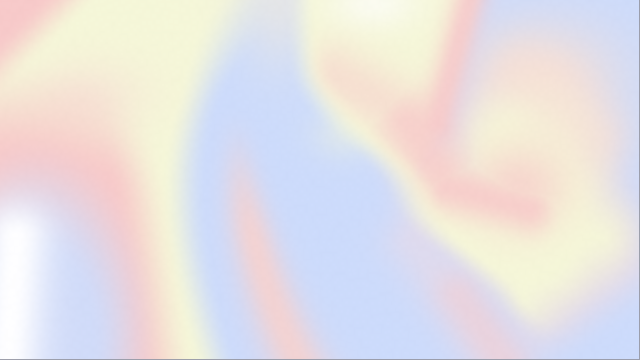
A Shadertoy shader for this background:

```glsl
const vec3 BLUE = vec3(0.80, 0.858, 0.985);
const vec3 YELLOW = vec3(0.960, 0.966, 0.848);
const vec3 PINK = vec3(0.968, 0.79, 0.79);
const vec3 PEACH = vec3(0.965, 0.878, 0.835);
const vec3 LAVENDER = vec3(0.905, 0.855, 0.91);
const vec3 WHITE = vec3(0.995, 0.995, 1.0);
const vec3 MIST = vec3(0.90, 0.90, 0.90);
const vec3 RIM = vec3(0.60, 0.61, 0.66);

// Coverage of the side where d is negative, blurred by softness
float inside(float d, float softness) {
    return 1.0 - smoothstep(-softness, softness, d);
}

float segmentDistance(vec2 p, vec2 a, vec2 b) {
    vec2 ab = b - a;
    return length(p - a - ab * clamp(dot(p - a, ab) / dot(ab, ab), 0.0, 1.0));
}

// Gaussian brush stroke
float stroke(vec2 p, vec2 a, vec2 b, float width) {
    float d = segmentDistance(p, a, b) / width;
    return exp(-d * d);
}

// Gaussian elliptical spot
float glow(vec2 p, vec2 center, vec2 radius) {
    vec2 q = (p - center) / radius;
    return exp(-dot(q, q));
}

float smoothUnion(float a, float b, float k) {
    float h = max(k - abs(a - b), 0.0) / k;
    return min(a, b) - 0.25 * k * h * h;
}

// Smooth version of max(t, 0)
float softRamp(float t, float k) {
    return 0.5 * (t + sqrt(t * t + k));
}

vec2 hash2(vec2 cell) {
    vec2 q = vec2(dot(cell, vec2(127.1, 311.7)), dot(cell, vec2(269.5, 183.3)));
    return fract(sin(q) * 43758.5);
}

// Square-metric distance to the nearest scattered point
float cellular(vec2 p) {
    float nearest = 2.0;
    for (int k = 0; k < 9; k++) {
        vec2 cell = floor(p) + vec2(k % 3 - 1, k / 3 - 1);
        vec2 d = abs(cell + hash2(cell) - p);
        nearest = min(nearest, max(d.x, d.y));
    }
    return nearest;
}

vec3 paintLeft(vec3 color, vec2 p) {
    // Yellow sweep with a bent right edge
    float bend = p.y - 0.47;
    float rightEdge = 0.512 + bend * bend * (0.55 + 0.35 * bend);
    color = mix(color, YELLOW, inside(p.x - rightEdge, 0.065 + 0.05 * smoothstep(0.7, 1.0, p.y)));

    // Pink fold, its cool hollow and the white light
    float fold = inside(p.x - 0.465 + 0.155 * p.y, 0.085);
    color = mix(color, PEACH, 0.7 * glow(p, vec2(0.24, 0.73), vec2(0.16, 0.10)));
    color = mix(color, PINK, fold * inside(p.y - 0.70 + 0.7 * p.x * p.x, 0.15));
    vec2 hollow = (p - vec2(0.095, 0.04)) / vec2(0.27, 0.44);
    color = mix(color, mix(BLUE, LAVENDER, 0.15), inside(length(hollow) - 0.97, 0.38));
    color = mix(color, WHITE, stroke(p, vec2(0.045, 0.34), vec2(0.02, 0.0), 0.095));

    // Pink corner above
    float corner = (p.x + 1.0 - p.y - 0.19) * 0.707;
    return mix(color, PINK, inside(corner, 0.06));
}

vec3 paintCenter(vec3 color, vec2 p) {
    // Mist at the top of the blue valley
    color = mix(color, MIST, 0.9 * glow(p, vec2(0.78, 1.0), vec2(0.12, 0.18)));

    // Pink streak that widens downward
    float t = 0.6 - p.y;
    float axis = 0.66 + 0.08 * t + 0.33 * t * t;
    float d = (p.x - axis) / (0.046 + 0.065 * max(t, 0.0));
    float streak = exp(-d * d) * inside(p.y - 0.52, 0.20);
    color = mix(color, mix(PINK, PEACH, 0.35), 0.88 * streak);

    // Lavender veils under the right body
    color = mix(color, LAVENDER, 0.65 * stroke(p, vec2(1.15, 0.33), vec2(1.40, -0.02), 0.085));
    color = mix(color, LAVENDER, 0.45 * stroke(p, vec2(1.50, 0.09), vec2(1.74, 0.26), 0.08));
    return mix(color, PINK, 0.45 * stroke(p, vec2(1.28, 0.18), vec2(1.40, 0.0), 0.07));
}

vec3 paintRight(vec3 color, vec2 p) {
    // Upper panel joined to the lobes of the lower body
    float panel = p.x - 1.31 + 0.27 * (1.0 - p.y);
    float lobes = segmentDistance(p, vec2(1.20, 0.42), vec2(1.47, 0.30)) - 0.15;
    lobes = smoothUnion(lobes, segmentDistance(p, vec2(1.47, 0.57), vec2(1.51, 0.38)) - 0.18, 0.08);
    lobes = smoothUnion(lobes, segmentDistance(p, vec2(1.50, 0.34), vec2(1.67, 0.34)) - 0.06, 0.08);
    lobes = smoothUnion(lobes, segmentDistance(p, vec2(1.47, 0.30), vec2(1.45, 0.16)) - 0.06, 0.06);

    // Wavy diagonal edge toward the blue valley
    float waveY = p.y - 0.45;
    float wave = 0.03 * sin(waveY * 16.0) * exp(-waveY * waveY * 30.0);
    float leftEdge = 0.83 + 0.95 * softRamp(0.77 - p.y, 0.004) + wave;
    float diagonal = (leftEdge - p.x) * mix(0.72, 1.0, smoothstep(0.7, 0.85, p.y));
    float body = inside(diagonal, 0.045);

    // Warm halo, then the yellow fill
    color = mix(color, mix(LAVENDER, PEACH, 0.4), 0.85 * inside(lobes - 0.05, 0.10) * inside(diagonal, 0.08));
    color = mix(color, PEACH, 0.9 * glow(p, vec2(1.51, 0.78), vec2(0.21, 0.16)));
    color = mix(color, YELLOW, 0.42 * glow(p, vec2(0.96, 0.63), vec2(0.09, 0.07)));
    color = mix(color, YELLOW, body * max(inside(panel, 0.04), inside(lobes, 0.085)));
    color = mix(color, PEACH, 0.6 * stroke(p, vec2(1.44, 0.80), vec2(1.66, 0.62), 0.10));

    // Pink strip beside the notch
    color = mix(color, PINK, 0.88 * stroke(p, vec2(1.315, 1.04), vec2(1.215, 0.66), 0.05));

    // Pink crease across the body
    float crease = 0.5 * stroke(p, vec2(0.93, 0.79), vec2(1.13, 0.68), 0.09);
    crease = max(crease, 0.82 * stroke(p, vec2(1.13, 0.66), vec2(1.22, 0.52), 0.095));
    crease = max(crease, 0.88 * stroke(p, vec2(1.24, 0.48), vec2(1.47, 0.42), 0.075));
    crease = max(crease, 0.7 * glow(p, vec2(1.44, 0.48), vec2(0.14, 0.12)));
    color = mix(color, PINK, crease * inside(diagonal + 0.025, 0.045));

    // Pale light at the top
    return mix(color, WHITE, 0.6 * glow(p, vec2(1.04, 0.99), vec2(0.12, 0.07)));
}

void mainImage(out vec4 fragColor, in vec2 fragCoord) {
    vec2 p = fragCoord / iResolution.xy * vec2(16.0 / 9.0, 1.0);
    vec3 color = paintRight(paintCenter(paintLeft(BLUE, p), p), p);

    // Faint grain and a thin rim at the bottom and right
    color += 0.009 * (0.4 - cellular(p * 54.0));
    float rim = min(p.y, 16.0 / 9.0 - p.x);
    color = mix(color, RIM, inside(rim - 0.0025, 0.0015));
    fragColor = vec4(color, 1.0);
}
```
